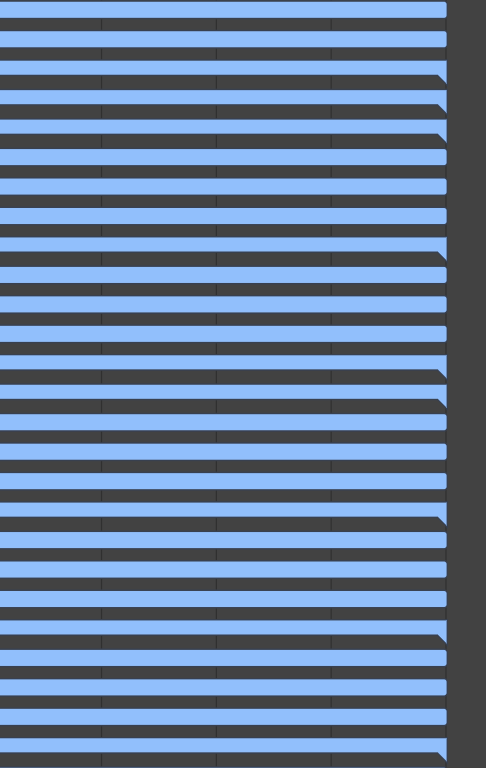
Reproduce this pattern procedurally as a WebGL 1 fragment shader.

```glsl
precision highp float;

uniform vec2 u_resolution;

// Lengths are fractions of the canvas height
const float ROW_PITCH = 0.03836;
const float BAR_TOP = 0.0023;
const float FULL_HEIGHT = 0.0209;
const float SHORT_HEIGHT = 0.0183;
const float BAR_RIGHT = 0.5815;
const float CORNER_RADIUS = 0.0035;
const float TAIL_SIZE = 0.0115;
const float OUTLINE_WIDTH = 0.0019;
const float GRID_START = 0.1322;
const float GRID_PITCH = 0.1495;
const float GRID_WIDTH = 0.0017;

const vec3 BACKGROUND = vec3(0.26, 0.26, 0.26);
const vec3 GRID_COLOUR = vec3(0.19, 0.19, 0.19);
const vec3 OUTLINE_COLOUR = vec3(0.22, 0.25, 0.31);
const vec3 BAR_COLOUR = vec3(0.57, 0.75, 0.99);

float coverage(float dist, float pixel) {
    return clamp(0.5 - dist / pixel, 0.0, 1.0);
}

// Bar open to the left, rounded at its right end; y runs downward
float fullBar(vec2 p) {
    float halfHeight = 0.5 * FULL_HEIGHT;
    vec2 q = vec2(p.x - BAR_RIGHT, abs(p.y - halfHeight) - halfHeight) + CORNER_RADIUS;
    return length(max(q, 0.0)) + min(max(q.x, q.y), 0.0) - CORNER_RADIUS;
}

// Thinner bar with a diagonal tail below its right end
float tailedBar(vec2 p) {
    float rightSide = p.x - BAR_RIGHT;
    float below = p.y - SHORT_HEIGHT;
    float bar = max(rightSide, max(-p.y, below));
    float slope = (below - rightSide - TAIL_SIZE) * 0.7071;
    float tail = max(rightSide, max(-p.y, slope));
    return min(bar, tail);
}

// Every fourth row has a tail, shifted by one in the lower half, plus a pair near the top
bool hasTail(float row) {
    float shifted = row - step(12.5, row);
    bool fourth = row > 0.5 && mod(shifted, 4.0) < 0.5;
    bool upperPair = abs(row - 2.5) < 0.75;
    return fourth || upperPair;
}

float gridLine(float x) {
    float nearest = max(floor((x - GRID_START) / GRID_PITCH + 0.5), 0.0);
    nearest = min(nearest, 3.0);
    return abs(x - GRID_START - nearest * GRID_PITCH) - 0.5 * GRID_WIDTH;
}

void main() {
    float pixel = 1.0 / u_resolution.y;
    vec2 p = gl_FragCoord.xy * pixel;
    p.y = 1.0 - p.y;

    float row = floor(p.y / ROW_PITCH);
    vec2 local = vec2(p.x, p.y - row * ROW_PITCH - BAR_TOP);
    float bar = hasTail(row) ? tailedBar(local) : fullBar(local);

    // Grid behind, then outline, then fill
    vec3 colour = mix(BACKGROUND, GRID_COLOUR, coverage(gridLine(p.x), pixel));
    colour = mix(colour, OUTLINE_COLOUR, coverage(bar - OUTLINE_WIDTH, pixel));
    colour = mix(colour, BAR_COLOUR, coverage(bar, pixel));
    gl_FragColor = vec4(colour, 1.0);
}
```
